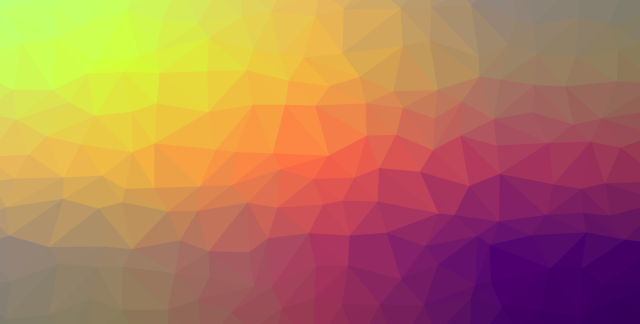
Write a Shadertoy shader that draws this background.

```glsl
// A low-poly mesh of flat triangles over a diagonal sweep from lime to purple.
// Grid points are jittered and each quad is split in two; a facet takes the
// perceptual average of one palette read across and the same palette read down.

#define CELL   vec2(0.115, 0.1)         // grid spacing, in canvas heights
#define JITTER 0.37                     // vertex offset, in cells (below 0.5)
#define STOPS  vec3(0.20, 0.50, 0.78)   // places of the inner palette colours
#define LEAF   vec3(0.74, 1.00, 0.46)
#define LIME   vec3(0.83, 1.00, 0.20)
#define CORAL  vec3(1.00, 0.40, 0.27)
#define PLUM   vec3(0.33, 0.00, 0.44)
#define NIGHT  vec3(0.20, 0.00, 0.34)

const mat3 RGB_TO_XYZ = mat3(0.4124, 0.2126, 0.0193,
                             0.3576, 0.7152, 0.1192,
                             0.1805, 0.0722, 0.9505);

// Cube roots of XYZ: blending here is the same as blending in Lab
vec3 toPerceptual(vec3 rgb) {
    return pow(RGB_TO_XYZ * pow(rgb, vec3(2.2)), vec3(1.0 / 3.0));
}

vec3 toRgb(vec3 c) {
    return pow(max(inverse(RGB_TO_XYZ) * (c * c * c), 0.0), vec3(1.0 / 2.2));
}

vec3 palette(float t) {
    vec4 edges = vec4(STOPS, 1.0);
    vec4 starts = vec4(0.0, STOPS);
    vec4 k = clamp((t - starts) / (edges - starts), 0.0, 1.0);
    vec3 c = mix(toPerceptual(LEAF), toPerceptual(LIME), k.x);
    c = mix(c, toPerceptual(CORAL), k.y);
    c = mix(c, toPerceptual(PLUM), k.z);
    return mix(c, toPerceptual(NIGHT), k.w);
}

vec2 hash2(vec2 p) {
    vec2 h = vec2(dot(p, vec2(127.1, 311.7)), dot(p, vec2(269.5, 183.3)));
    return fract(sin(h) * 43758.5453);
}

vec2 meshVertex(vec2 id) {
    return (id + 0.5 + JITTER * (2.0 * hash2(id) - 1.0)) * CELL;
}

float cross2(vec2 a, vec2 b) {
    return a.x * b.y - a.y * b.x;
}

float signedArea(vec2 a, vec2 b, vec2 c) {
    return cross2(b - a, c - a);
}

// Distance to the line ab, positive on its left
float edgeDistance(vec2 p, vec2 a, vec2 b) {
    return cross2(normalize(b - a), p - a);
}

// Colour times coverage in rgb, coverage in a
vec4 facet(vec2 p, vec2 a, vec2 b, vec2 c) {
    float inside = min(edgeDistance(p, a, b),
                   min(edgeDistance(p, b, c), edgeDistance(p, c, a)));
    float coverage = clamp(0.5 + inside * iResolution.y, 0.0, 1.0);
    if (coverage <= 0.0) return vec4(0.0);

    vec2 centre = (a + b + c) / 3.0;
    centre.x *= iResolution.y / iResolution.x;
    vec3 tone = 0.5 * (palette(centre.x) + palette(1.0 - centre.y));
    return vec4(toRgb(tone), 1.0) * coverage;
}

void mainImage(out vec4 fragColor, in vec2 fragCoord) {
    vec2 p = fragCoord / iResolution.y;
    vec2 home = floor(p / CELL);
    vec4 sum = vec4(0.0);

    // Only the four quads around this cell can cover the point
    for (int j = -1; j <= 0; j++) {
        for (int i = -1; i <= 0; i++) {
            vec2 id = home + vec2(i, j);
            vec2 a = meshVertex(id);
            vec2 b = meshVertex(id + vec2(1, 0));
            vec2 c = meshVertex(id + vec2(1, 1));
            vec2 d = meshVertex(id + vec2(0, 1));

            // Split along the diagonal that avoids slivers and folds
            float splitAC = min(signedArea(a, b, c), signedArea(a, c, d));
            float splitBD = min(signedArea(a, b, d), signedArea(b, c, d));
            if (splitAC > splitBD) {
                sum += facet(p, a, b, c) + facet(p, a, c, d);
            } else {
                sum += facet(p, a, b, d) + facet(p, b, c, d);
            }
        }
    }
    fragColor = vec4(sum.rgb / max(sum.a, 1e-4), 1.0);
}
```
